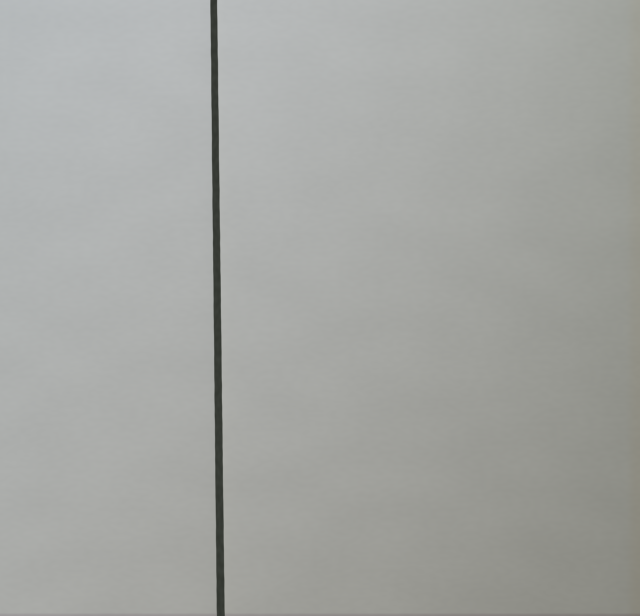
This texture is drawn by a Shadertoy shader. Its source:

```glsl
// A matte grey panel under soft light, split by one narrow dark seam.
// The light is a smooth blend of three columns, each a vertical gradient;
// the seam is a slightly leaning line, and gradient noise adds faint mottling.

#define SEAM_TOP 0.334
#define SEAM_BOTTOM 0.345
#define SEAM_HALF_TOP 0.0052
#define SEAM_HALF_BOTTOM 0.0061
#define SEAM_SOFTNESS 0.0013
#define SEAM_COLOR vec3(0.215, 0.228, 0.205)
#define LIP_GLOW 0.012
#define MOTTLE 0.012
#define GRAIN 0.008

vec2 hashGradient(vec2 cell) {
    vec2 p = fract(cell * vec2(0.1031, 0.1130));
    p += dot(p, p.yx + 33.33);
    float angle = 6.2832 * fract((p.x + p.y) * p.x * 7.31);
    return vec2(cos(angle), sin(angle));
}

float gradientNoise(vec2 p) {
    vec2 cell = floor(p), f = fract(p);
    vec2 u = f * f * f * (f * (f * 6.0 - 15.0) + 10.0);
    vec2 e = vec2(0.0, 1.0);
    float a = dot(hashGradient(cell), f);
    float b = dot(hashGradient(cell + e.yx), f - e.yx);
    float c = dot(hashGradient(cell + e.xy), f - e.xy);
    float d = dot(hashGradient(cell + e.yy), f - e.yy);
    return mix(mix(a, b, u.x), mix(c, d, u.x), u.y);
}

// Light falling from the upper left, curved across the width
vec3 panelLight(vec2 uv) {
    vec3 left = mix(vec3(0.660, 0.665, 0.653), vec3(0.715, 0.732, 0.738), uv.y);
    vec3 middle = mix(vec3(0.612, 0.612, 0.590), vec3(0.710, 0.721, 0.720), uv.y);
    vec3 right = mix(vec3(0.530, 0.530, 0.500), vec3(0.625, 0.635, 0.612), uv.y);
    float x = uv.x;
    return left * (1.0 - x) * (1.0 - 2.0 * x)
         + middle * 4.0 * x * (1.0 - x)
         + right * x * (2.0 * x - 1.0);
}

void mainImage(out vec4 fragColor, in vec2 fragCoord) {
    vec2 uv = fragCoord / iResolution.xy;
    vec3 color = panelLight(uv);

    // Faint horizontal mottling and fine grain
    color += MOTTLE * gradientNoise(uv * vec2(9.0, 16.0));
    color += GRAIN * gradientNoise(uv * vec2(70.0, 130.0) + 17.0);

    // Warm strip at the right border, dim line along the bottom
    color -= vec3(0.000, 0.008, 0.020) * smoothstep(0.975, 0.995, uv.x);
    color -= vec3(0.045, 0.060, 0.045) * (1.0 - smoothstep(0.001, 0.006, uv.y));

    // Leaning seam with a slightly rough edge
    float side = uv.x - mix(SEAM_BOTTOM, SEAM_TOP, uv.y);
    side += 0.0004 * gradientNoise(vec2(3.5, uv.y * 60.0));
    float halfWidth = mix(SEAM_HALF_BOTTOM, SEAM_HALF_TOP, uv.y);
    float edge = abs(side) - halfWidth;

    // Pale warm lip on the right of the seam, soft shade on its left
    float lip = exp(-max(edge, 0.0) / 0.012);
    color += lip * LIP_GLOW * (side > 0.0 ? vec3(1.0, 0.9, 0.5) : vec3(-0.8));

    float blur = max(SEAM_SOFTNESS, 0.7 / iResolution.x);
    float seam = 1.0 - smoothstep(-blur, blur, edge);
    vec3 seamColor = SEAM_COLOR + 0.03 * gradientNoise(uv * vec2(180.0, 90.0));
    color = mix(color, seamColor, seam);

    fragColor = vec4(clamp(color, 0.0, 1.0), 1.0);
}
```
